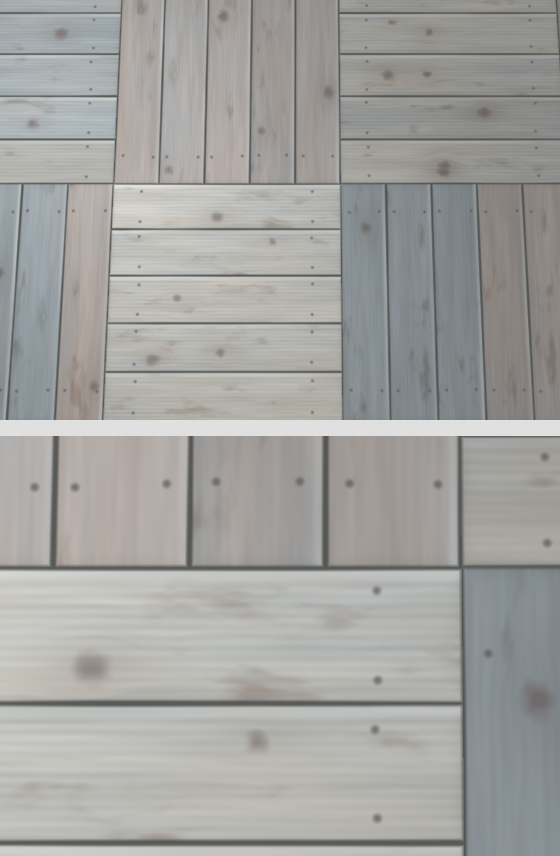
Top, the full canvas; bottom, a detail of the centre.
This texture is drawn by a Shadertoy shader. Its source:

```glsl
float hash(vec2 p) {
    vec3 q = fract(p.xyx * vec3(0.1031, 0.1030, 0.0973));
    q += dot(q, q.yzx + 33.33);
    return fract((q.x + q.y) * q.z);
}

float noise(vec2 p) {
    vec2 i = floor(p), f = fract(p);
    f = f * f * (3.0 - 2.0 * f);
    return mix(mix(hash(i), hash(i + vec2(1, 0)), f.x),
               mix(hash(i + vec2(0, 1)), hash(i + vec2(1, 1)), f.x), f.y);
}

float fbm(vec2 p) {
    float sum = 0.0, amp = 0.5;
    for (int i = 0; i < 4; i++) {
        sum += amp * noise(p);
        p = p * 2.03 + 17.1;
        amp *= 0.5;
    }
    return sum;
}

// Maps the canvas, y pointing down, to board widths with mild perspective
vec2 deckCoord(vec2 p) {
    float y = (sqrt(0.1068 * 0.1068 + 0.0052 * (p.y - 0.4375)) - 0.1068) / 0.0026;
    float x = 5.0 * (p.x - 0.807 - 0.009 * p.y) / (0.517 + 0.054 * p.y);
    return vec2(x, y);
}

void mainImage(out vec4 fragColor, in vec2 fragCoord) {
    vec2 p = vec2(fragCoord.x, iResolution.y - fragCoord.y) / iResolution.y;
    float px = 9.4 / iResolution.y;

    // Square panels of five boards, turned alternately
    vec2 deck = deckCoord(p);
    vec2 panel = floor(deck / 5.0);
    vec2 local = deck - panel * 5.0;
    bool upright = mod(panel.x + panel.y, 2.0) < 0.5;
    vec2 b = upright ? local.yx : local;
    float index = floor(b.y);
    float across = fract(b.y);
    vec2 id = panel * 7.0 + vec2(index + 40.0, index * 3.0 + 60.0);
    float seed = hash(id);

    // Sparse soft knots darken the wood and bend the grain
    float knot = 0.0, halo = 0.0, bend = 0.0;
    for (int i = 0; i < 2; i++) {
        vec2 k = id + float(i) * vec2(13.7, 5.3);
        vec2 center = vec2(0.3 + 4.4 * hash(k), 0.2 + 0.6 * hash(k + 3.1));
        float radius = mix(0.05, 0.14, hash(k + 8.4)) * step(0.45, hash(k + 6.2));
        vec2 d = vec2(b.x, across) - center;
        float r = length(d * vec2(0.85, 1.0)) + 0.05 * (noise(d * 12.0 + k) - 0.5);
        knot = max(knot, (1.0 - smoothstep(radius * 0.2, radius + 0.05, r)) * step(0.01, radius));
        halo += radius * 4.0 * exp(-dot(d * vec2(2.2, 4.0), d * vec2(2.2, 4.0)));
        bend += d.y * radius * 5.0 * exp(-dot(d, d) * 14.0);
    }

    // Board tint: warm wood weathered towards blue grey
    float weathered = 0.2 + 0.2 * seed;
    if (!upright && panel.x < -1.0) weathered = index > 3.5 ? 0.3 : 0.75;
    if (upright && panel.y >= 0.0) weathered = index + 0.5 * panel.x > 2.9 ? 0.2 : 0.95;
    float patches = fbm(vec2(b.x * 0.4, across * 2.5) + seed * 90.0);
    weathered = clamp(weathered + 0.7 * (patches - 0.47), 0.0, 1.0);
    vec3 warm = upright ? vec3(0.645, 0.605, 0.58) : vec3(0.65, 0.635, 0.605);
    vec3 color = mix(warm, vec3(0.565, 0.60, 0.62), weathered);
    color *= 0.97 + 0.06 * hash(id + 2.7);

    // Soft grain, stains and fine milled grooves
    vec2 g = vec2(b.x, across - bend) + seed * 50.0;
    color *= 1.0 + 0.13 * (fbm(g * vec2(0.6, 7.0)) - 0.47);
    color *= 1.0 + 0.04 * (noise(g * vec2(2.0, 26.0)) - 0.5);
    float stain = smoothstep(0.60, 0.85, fbm(g * vec2(1.3, 4.0) + 9.0));
    color *= 1.0 - 0.16 * stain * vec3(0.8, 1.0, 1.1);
    float milled = (upright ? 0.006 : 0.018) * smoothstep(0.25, 0.6, patches + 0.1);
    color *= 1.0 + milled * sin(across * 6.2832 * 13.0);
    color *= 1.0 - 0.16 * min(halo, 1.0) * vec3(0.8, 1.0, 1.1);
    color = mix(color, vec3(0.40, 0.36, 0.35), 0.6 * knot);

    // Room light: bright at left and lower middle, dim at the right
    vec2 glow = (p - vec2(0.47, 0.70)) * vec2(1.9, 1.5);
    vec2 window = (p - vec2(0.08, 0.25)) * vec2(2.4, 2.2);
    float light = 0.93 + 0.13 * exp(-dot(glow, glow)) + 0.21 * exp(-dot(window, window));
    if (!upright && panel.y >= 0.0) light += 0.09;
    if (upright && panel.y >= 0.0) light -= 0.04;
    light -= 0.04 * smoothstep(0.75, 1.33, p.x);
    color *= light;

    // Two small nails at each end of a board
    vec2 nail = vec2(min(b.x, 5.0 - b.x) - 0.62, min(across, 1.0 - across) - 0.17);
    nail += 0.05 * (hash(id + step(0.5, across) + 2.0 * step(2.5, b.x)) - 0.5);
    float nailDist = length(nail);
    float nailSoft = 0.02 + px * 0.5;
    color = mix(color, vec3(0.33, 0.32, 0.32),
                0.65 * (1.0 - smoothstep(0.028 - nailSoft, 0.028 + nailSoft, nailDist)));

    // Pale bevel beside each joint
    float bevelDist = upright ? 1.0 - across : across;
    float bevel = smoothstep(0.015, 0.04, bevelDist) * (1.0 - smoothstep(0.05, 0.13, bevelDist));
    color = mix(color, vec3(0.75, 0.77, 0.77) * light,
                bevel * (0.2 + 0.5 * noise(vec2(b.x * 0.6, index + seed * 20.0))));

    // Soft dark joints between boards, fainter at board ends
    float edge = min(across, 1.0 - across);
    float end = min(b.x, 5.0 - b.x);
    float width = 0.014 + 0.012 * noise(vec2(b.x * 0.8, floor(b.y + 0.5) + panel.x * 9.0));
    float soft = 0.012 + px * 0.5;
    color *= 1.0 - 0.08 * exp(-min(edge, end) * 20.0);
    float joint = 1.0 - smoothstep(width - soft, width + soft, edge);
    joint = max(joint, 0.8 * (1.0 - smoothstep(0.013 - soft, 0.013 + soft, end)));
    color = mix(color, vec3(0.29, 0.30, 0.29), 0.85 * joint);

    fragColor = vec4(clamp(color, 0.0, 1.0), 1.0);
}
```
